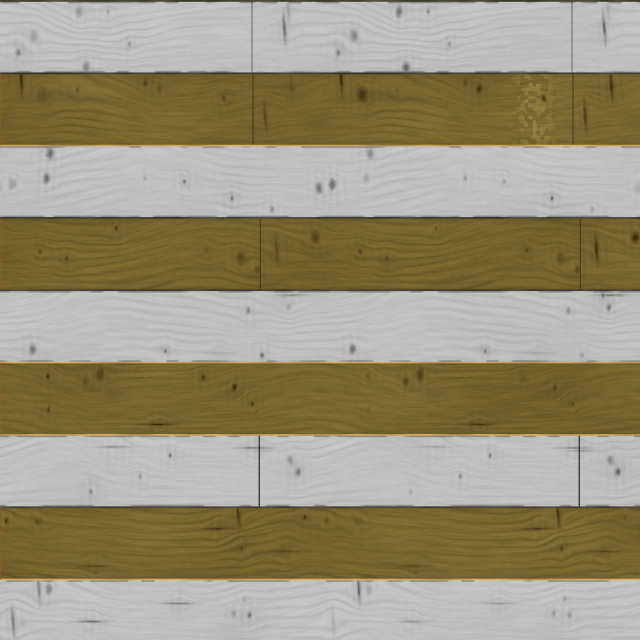
This texture is drawn by a Shadertoy shader. Its source:

```glsl
// Horizontal timber boards, alternately pale grey and olive brown, with thin dark or gold seams.
// Layered sines and wrapped value noise draw the grain, which bends around hashed knots.
// Knots and joints recur twice across, with a different strength in each repeat.
#define PITCH 0.113          // board height
#define FIRST_SEAM 0.0945    // height of the lowest seam
#define REPEATS 2.0          // repeats across
#define KNOTS 8              // knots per board and repeat
#define RINGS 8.0            // grain lines per board
#define SEAM_HALF 0.012      // seam half width, in board heights
#define GOLD_SEAMS 77        // bit per seam, from the bottom
#define JOINTED_ROWS 210     // bit per board, from the bottom
#define GREY vec3(0.748, 0.748, 0.75)
#define BROWN_DARK vec3(0.44, 0.37, 0.165)
#define BROWN_LIGHT vec3(0.485, 0.415, 0.20)
#define GOLD vec3(0.80, 0.64, 0.34)

float hash(vec2 p) {
    vec3 q = fract(vec3(p.xyx) * 0.1031);
    q += dot(q, q.yzx + 33.33);
    return fract((q.x + q.y) * q.z);
}

// Value noise that repeats every 'wrap' cells in x
float noise(vec2 p, float wrap) {
    vec2 c = floor(p), f = p - c;
    f = f * f * (3.0 - 2.0 * f);
    float x0 = mod(c.x, wrap), x1 = mod(c.x + 1.0, wrap);
    return mix(mix(hash(vec2(x0, c.y)), hash(vec2(x1, c.y)), f.x),
               mix(hash(vec2(x0, c.y + 1.0)), hash(vec2(x1, c.y + 1.0)), f.x), f.y);
}

// Antialiased line of the given half width at distance d
float stroke(float d, float halfWidth, float px) {
    return clamp((halfWidth - abs(d)) / px + 0.5, 0.0, 1.0);
}

void mainImage(out vec4 fragColor, in vec2 fragCoord) {
    vec2 uv = fragCoord / iResolution.xy;
    vec2 p = vec2(uv.x, uv.y - FIRST_SEAM) / PITCH;
    float px = 1.0 / (iResolution.y * PITCH);
    float row = floor(p.y), v = p.y - row;
    float span = 1.0 / (REPEATS * PITCH), t = p.x / span;
    bool brown = mod(row, 2.0) < 0.5;

    // Knots: gather darkness and push the grain aside
    float bend = 0.0, dark = 0.0, core = 0.0, halo = 0.0;
    for (int i = 0; i < KNOTS; i++) {
        vec2 id = vec2(float(i) * 3.7 + 11.0, row * 5.3 + 29.0);
        vec2 center = vec2(hash(id) * span, 0.06 + 0.88 * hash(id + 17.0));
        float copy = round((p.x - center.x) / span);
        vec2 d = vec2(p.x - center.x - copy * span, v - center.y);
        float fade = mix(0.25, 1.0, hash(id + vec2(copy * 7.1, 43.0)));
        float kind = hash(id + 71.0);
        float r = 0.022 + 0.05 * pow(hash(id + 97.0), 3.0);
        vec2 radii = r * vec2(1.0, 1.5);
        if (kind < 0.12) radii = vec2(0.2, 0.016);
        else if (kind > 0.88) radii = vec2(0.025, 0.19);
        d.x += 0.15 * d.y * (kind - 0.5);
        float q = length(d / radii) + 0.35 * (noise(p * 22.0, 1e3) - 0.5);
        float soft = 0.25 + px / min(radii.x, radii.y);
        dark = max(dark, fade * (1.0 - smoothstep(1.0 - soft, 1.0 + soft, q)));
        core = max(core, fade * (1.0 - smoothstep(0.2, 0.8, q)));
        vec2 far = d / (vec2(0.09, 0.14) + 2.0 * r);
        float near = exp(-dot(far, far));
        bend -= 0.7 * d.y * near;
        halo += fade * near * (0.5 + 0.5 * sin(d.x * 60.0 + kind * 6.0));
    }

    // Grain: bowed rings and fine streaks along the board
    float bow = 0.13 * sin(6.2832 * (t + hash(vec2(row + 5.0, 3.0))))
              + 0.04 * sin(12.5664 * t + row * 2.4);
    float g = v + bend + bow * (0.3 + v) + row * 7.0;
    float ring = 0.5 + 0.5 * sin(6.2832 * (g * RINGS + 1.3 * noise(vec2(t * 5.0, g * 2.5), 5.0)));
    float clear = smoothstep(0.2, 0.8, noise(vec2(t * 4.0, p.y * 2.0 + 40.0), 4.0));
    float streak = noise(vec2(t * 14.0, g * 38.0), 14.0);
    float fine = noise(vec2(t * 70.0, g * 55.0 + 9.0), 70.0);
    float grain = 0.10 * clear * (ring * ring * ring - 0.31)
                + 0.09 * (streak - 0.5) + 0.05 * (fine - 0.5);
    float broad = noise(vec2(p.x * 0.9, p.y * 1.6 + 60.0), 1e3);

    // Board colour
    vec3 color;
    if (brown) {
        color = mix(BROWN_DARK, BROWN_LIGHT, broad) * (1.0 - 1.3 * grain - 0.07 * halo);
        float patchX = (uv.x - 0.835) / 0.03;
        float worn = row == 6.0 ? exp(-patchX * patchX) : 0.0;
        color += vec3(0.09, 0.085, 0.05) * worn * smoothstep(0.48, 0.62, noise(p * 18.0, 1e3));
        color *= 1.0 - 0.12 * exp(-min(v, 1.0 - v) * 25.0);
    } else {
        color = GREY * (0.975 + 0.03 * broad + 0.02 * v - 0.55 * grain - 0.05 * halo);
        float rim = 1.0 - smoothstep(0.02, 0.045, min(v, 1.0 - v));
        float scuff = smoothstep(0.35, 0.65, noise(vec2(t * 26.0, floor(p.y + 0.5) * 3.0), 26.0));
        color *= 1.0 - 0.28 * rim * scuff;
    }
    vec3 knotRim = brown ? vec3(0.30, 0.22, 0.09) : vec3(0.49);
    vec3 knotCore = brown ? vec3(0.19, 0.11, 0.05) : vec3(0.31);
    color = mix(color, mix(knotRim, knotCore, core), 0.85 * dark);

    // Butt joints
    if (((JOINTED_ROWS >> int(max(row, 0.0))) & 1) == 1) {
        float joint = (fract(t) - 0.80 - 0.03 * (hash(vec2(row, 8.0)) - 0.5)) * span;
        float strength = row == 1.0 ? 0.75 : 0.35;
        color *= 1.0 - strength * stroke(joint, 0.009, px);
    }

    // Seams between boards, and a warm left rim on the brown ones
    float seam = max(floor(p.y + 0.5), 0.0);
    bool gilt = ((GOLD_SEAMS >> int(seam)) & 1) == 1;
    float wear = noise(vec2(t * 18.0, seam * 4.0 + 2.0), 18.0);
    vec3 seamColor = gilt ? GOLD * (0.85 + 0.25 * wear) : vec3(0.20, 0.18, 0.15) + 0.12 * wear;
    color = mix(color, seamColor, 0.95 * stroke(p.y - seam, SEAM_HALF, px));
    if (brown) color = mix(color, vec3(0.60, 0.36, 0.12), 0.7 * stroke(p.x, 0.01, px));

    fragColor = vec4(clamp(color, 0.0, 1.0), 1.0);
}
```
